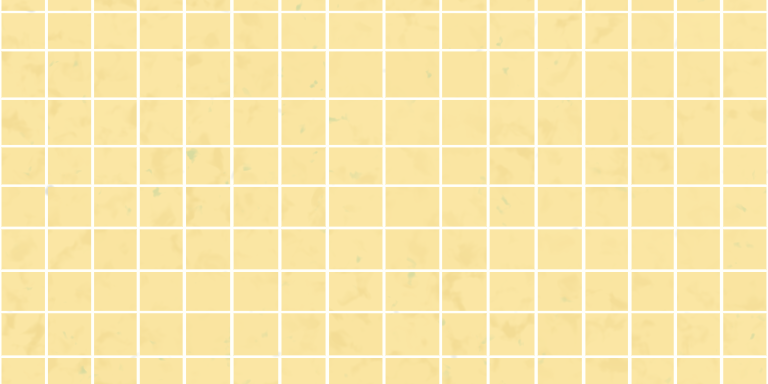
This texture is drawn by a WebGL 2 fragment shader. Its source:

```glsl
#version 300 es
precision highp float;
// Pale yellow wall tiles with white grout, 16 columns by about 9 rows.
// Uneven line positions come from a formula per line; cloudy mottling,
// rare green specks and grey grout stains come from gradient noise.
uniform vec2 u_resolution;
out vec4 fragColor;

float hash(vec2 p) {
    vec3 q = fract(vec3(p.xyx) * 0.1031);
    q += dot(q, q.yzx + 33.33);
    return fract((q.x + q.y) * q.z);
}

vec2 gradient(vec2 cell) {
    float angle = 6.2832 * hash(cell + 57.0);
    return vec2(cos(angle), sin(angle));
}

float noise(vec2 p) {
    vec2 i = floor(p), f = p - i;
    vec2 u = f * f * f * (f * (f * 6.0 - 15.0) + 10.0);
    vec2 e = vec2(1.0, 0.0);
    float low = mix(dot(gradient(i), f), dot(gradient(i + e), f - e), u.x);
    float high = mix(dot(gradient(i + e.yx), f - e.yx), dot(gradient(i + 1.0), f - 1.0), u.x);
    return mix(low, high, u.y);
}

float fbm(vec2 p) {
    float sum = 0.0, amplitude = 1.0;
    for (int i = 0; i < 3; i++) {
        sum += amplitude * noise(p);
        p = p * 2.03 + 17.3;
        amplitude *= 0.5;
    }
    return sum;
}

// Vertical grout: mirrored about the centre, with two wider middle columns
float columnLine(float k) {
    float n = abs(k - 8.0);
    float bulge = 0.007 * exp(-0.3 * (n - 4.0) * (n - 4.0));
    return 1.0 + sign(k - 8.0) * (0.0253 + 0.1219 * n + bulge);
}

// Horizontal grout: even steps with a few rows shifted
float rowLine(float k) {
    vec3 d = k - vec3(1.0, 5.0, 7.0);
    return 0.0703 + 0.112 * k + dot(vec3(0.005, -0.011, 0.015), exp(-1.8 * d * d));
}

float coverage(float dist, float halfWidth, float pixel) {
    return clamp((halfWidth - dist) / pixel + 0.5, 0.0, 1.0);
}

void main() {
    // Canvas spans 2 by 1
    vec2 p = gl_FragCoord.xy / u_resolution * vec2(2.0, 1.0);
    vec2 pixel = vec2(2.0, 1.0) / u_resolution;

    // Grout mask and tile index
    float grout = 0.0;
    vec2 tile = vec2(0.0);
    for (int i = 0; i < 17; i++) {
        float k = float(i), x = columnLine(k);
        float halfWidth = 0.0036 + 0.0012 * hash(vec2(k, 3.0));
        grout = max(grout, coverage(abs(p.x - x), halfWidth, pixel.x));
        tile.x += step(x, p.x);
    }
    for (int i = 0; i < 9; i++) {
        float k = float(i), y = rowLine(k);
        float halfWidth = 0.0030 + 0.0008 * hash(vec2(k, 11.0));
        grout = max(grout, coverage(abs(p.y - y), halfWidth, pixel.y));
        tile.y += step(y, p.y);
    }

    // Glaze: flat yellow, slightly different on each tile
    vec3 glaze = mix(vec3(0.984, 0.904, 0.645), vec3(0.974, 0.886, 0.610), 0.5 * hash(tile + 5.0));

    // Cloudy mottling, heavier in some regions and fading to the right
    float worn = smoothstep(-0.3, 0.3, noise(p * 3.1 + 4.0) - 0.12 * (p.x - 1.0));
    float tileWear = worn * (0.45 + 0.55 * hash(tile + 23.0));
    vec2 warp = 0.35 * vec2(noise(p * 17.0 + 8.0), noise(p * 17.0 + 41.0));
    float cloud = fbm(p * 16.0 + warp + 6.0 * hash(tile + 71.0));
    float mottle = smoothstep(0.02, 0.55, cloud) * (0.2 + 0.8 * tileWear);
    glaze = mix(glaze, vec3(0.940, 0.845, 0.555), 0.75 * mottle);

    // Rare soft green specks
    float speck = smoothstep(0.38, 0.72, fbm(p * 21.0 + warp + 90.0));
    speck *= smoothstep(-0.05, 0.3, noise(p * 4.3 + 31.0) - 0.1 * (p.x - 1.0));
    glaze = mix(glaze, vec3(0.79, 0.84, 0.62), 0.7 * speck);

    // Grout with a few short grey stains
    float stain = smoothstep(0.42, 0.62, noise(p * 19.0 + 130.0));
    vec3 groutColor = mix(vec3(1.0, 1.0, 0.98), vec3(0.82, 0.82, 0.78), 0.7 * stain);

    fragColor = vec4(mix(glaze, groutColor, grout), 1.0);
}
```
